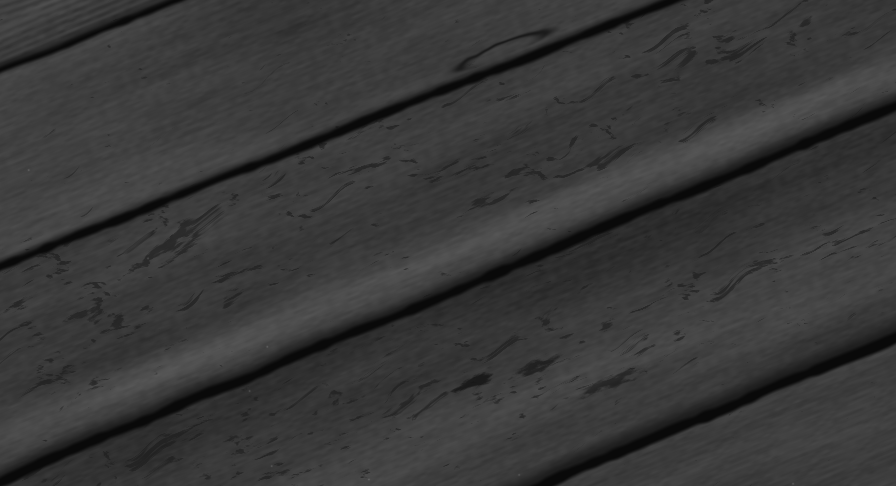
This texture is drawn by a WebGL 1 fragment shader. Its source:

```glsl
precision highp float;
// Dark, weathered wooden planks laid on a slant, parted by four black gaps.
// Gap lines come from a formula on their index; each plank takes its tone
// from its index and position across, plus stretched noise for grain and pits.

uniform vec2 u_resolution;

const vec3 GAP_COLOR = vec3(0.035);
const vec3 PIT_COLOR = vec3(0.115);
const vec2 GRAIN_DIR = vec2(0.926, 0.378);

float hash(vec2 p) {
  return fract(sin(dot(p, vec2(127.1, 311.7))) * 43758.545);
}

float noise(vec2 p) {
  vec2 i = floor(p);
  vec2 f = fract(p);
  f = f * f * (3.0 - 2.0 * f);
  return mix(mix(hash(i), hash(i + vec2(1.0, 0.0)), f.x),
             mix(hash(i + vec2(0.0, 1.0)), hash(i + vec2(1.0, 1.0)), f.x), f.y);
}

float fbm(vec2 p) {
  float sum = 0.0;
  float amp = 0.5;
  for (int i = 0; i < 4; i++) {
    sum += amp * noise(p);
    p = p * 2.03 + vec2(17.3, 9.1);
    amp *= 0.5;
  }
  return sum / 0.9375;
}

// Rotate into grain space: x along the boards, y across them
vec2 toGrain(vec2 p) {
  return vec2(dot(p, GRAIN_DIR), dot(p, vec2(-GRAIN_DIR.y, GRAIN_DIR.x)));
}

// Signed distance to gap k, positive above it; the gaps fan out slightly
float gapDistance(vec2 p, float k) {
  float start = 0.45 - 0.4225 * k - 0.018 * k * k;
  float slope = mix(0.397, 0.42, clamp(k, 0.0, 1.0));
  return (p.y - start - slope * p.x) * 0.925;
}

// Bell-shaped band of the given centre and width
float band(float x, float centre, float width) {
  float d = (x - centre) / width;
  return exp(-d * d);
}

// 1.0 on the given plank, 0.0 on the others
float isPlank(float id, float n) {
  return 1.0 - step(0.5, abs(id - n));
}

// Soft elongated stain with a ragged outline
float stain(vec2 g, vec2 centre, vec2 size) {
  vec2 q = (g - toGrain(centre)) / size;
  float ragged = fbm(g * vec2(35.0, 110.0)) - 0.5;
  return 1.0 - smoothstep(0.4, 1.1, length(q) + 1.8 * ragged);
}

// Lens-shaped crack outline
float crackRing(vec2 g, vec2 centre, vec2 size) {
  vec2 q = (g - toGrain(centre)) / size;
  q.y += 0.25 * (noise(g * 45.0) - 0.5);
  return band(length(q), 1.0, 0.2) * smoothstep(-0.5, 0.5, q.y + 0.4);
}

// Base grey by plank and by position t, from lower (0) to upper edge (1)
float plankTone(float id, float t, vec2 g) {
  float tone = 0.235;
  tone += isPlank(id, 0.0) * 0.015;
  tone += isPlank(id, 1.0) * (0.025 - 0.05 * band(g.x, 1.0, 0.3) * t);
  tone += isPlank(id, 2.0) * (0.065 * band(t, 0.19, 0.1) - 0.025 * band(t, 0.5, 0.22));
  tone += isPlank(id, 3.0) * (0.03 * band(t, 0.4, 0.2) - 0.05 * smoothstep(0.55, 0.95, t));
  return tone;
}

void main() {
  vec2 p = gl_FragCoord.xy / u_resolution.y;
  float pixel = 1.0 / u_resolution.y;
  vec2 g = toGrain(p);

  // Gaps: black core, sharp lower rim, shaded bevel on the board above
  float id = 0.0;
  float below = 0.4;
  float above = 0.4;
  float core = 0.0;
  float bevel = 0.0;
  for (int i = 0; i < 4; i++) {
    float k = float(i) - 1.0;
    float d = gapDistance(p, k) + 0.006 * (noise(vec2(g.x * 9.0, k * 5.0)) - 0.5);
    float chip = noise(vec2(g.x * 40.0, k * 7.0 + 3.0));
    float halfWidth = 0.0055 + 0.0015 * k + 0.004 * chip;
    float soft = 0.003 + pixel;
    core = max(core, 1.0 - smoothstep(halfWidth - soft, halfWidth + soft, abs(d)));
    float reach = 0.018 + 0.011 * max(k, 0.0);
    bevel = max(bevel, step(0.0, d) * (1.0 - smoothstep(0.2 * reach, 1.3 * reach, d)));
    bevel = max(bevel, 0.5 * step(d, 0.0) * (1.0 - smoothstep(0.0, 0.018, -d)));
    id += step(d, 0.0);
    if (d > 0.0) below = min(below, d);
    else above = min(above, -d);
  }
  float t = below / (below + above);

  // Grain: broad streaks, fine fibres and a cloudy variation per plank
  vec2 seeded = g + vec2(id * 7.3, id * 3.1);
  float tone = plankTone(id, t, g);
  tone += 0.085 * (fbm(seeded * vec2(2.2, 17.0)) - 0.5);
  tone += 0.045 * (fbm(seeded * vec2(9.0, 120.0)) - 0.5);
  tone += 0.03 * (noise(seeded * vec2(70.0, 170.0)) - 0.5);
  tone += isPlank(id, 0.0) * 0.02 * sin(g.y * 420.0 + 9.0 * noise(g * vec2(4.0, 12.0)));
  vec3 color = vec3(tone);

  // Pits: crowded on the two middle planks, sparse on the others
  float wear = 0.15 + 0.85 * isPlank(id, 2.0) * smoothstep(0.16, 0.4, t)
             + 0.65 * isPlank(id, 3.0) * smoothstep(0.1, 0.6, t);
  float patches = smoothstep(0.25, 0.7, fbm(seeded * vec2(3.0, 8.0)));
  float pits = fbm(seeded * vec2(24.0, 85.0) + 4.0 * noise(seeded * 12.0));
  float level = 0.78 - 0.2 * wear * (0.4 + 0.6 * patches);
  float pitMask = 0.65 * smoothstep(level, level + 0.13, pits);
  color = mix(color, PIT_COLOR, pitMask);

  // Larger stains and a split beside the second gap
  float marks = stain(g, vec2(0.975, 0.215), vec2(0.05, 0.016));
  marks = max(marks, 0.8 * stain(g, vec2(1.1, 0.245), vec2(0.045, 0.012)));
  marks = max(marks, 0.7 * stain(g, vec2(1.25, 0.21), vec2(0.07, 0.013)));
  marks = max(marks, crackRing(g, vec2(1.035, 0.895), vec2(0.095, 0.016)));
  color = mix(color, vec3(0.07), 0.8 * marks);

  // Pale dust flecks
  vec2 cell = floor(p * 110.0);
  float fleck = step(0.9975, hash(cell)) * band(length(fract(p * 110.0) - 0.5), 0.0, 0.22);
  color += 0.12 * fleck;

  color = mix(color, vec3(0.075), 0.8 * bevel);
  color = mix(color, GAP_COLOR, core);
  gl_FragColor = vec4(color, 1.0);
}
```
